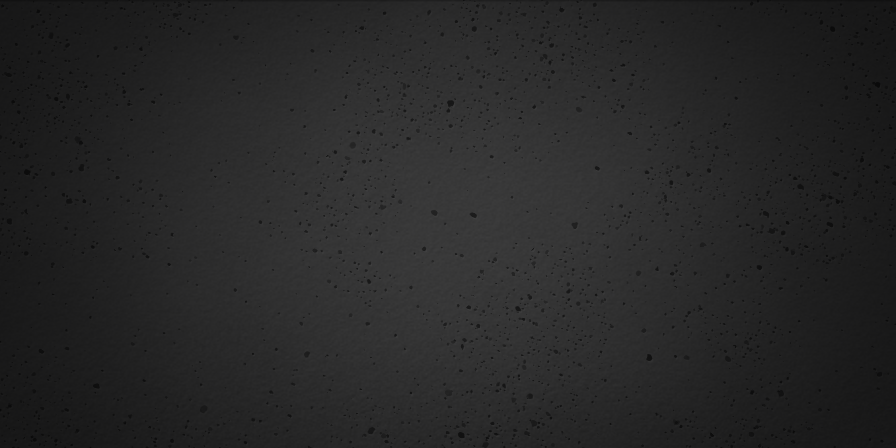
Give the GLSL for this texture, as a WebGL 1 fragment shader.

```glsl
precision highp float;
// Dark concrete wall: a broad elliptical vignette over a finely embossed grain,
// with soft mottling and clustered irregular pits. Value noise supplies the grain
// and stains; jittered cells at three sizes supply the pits.

uniform vec2 u_resolution;

const vec3 CENTRE_COLOUR = vec3(0.216, 0.216, 0.217);
const vec3 EDGE_COLOUR = vec3(0.090, 0.090, 0.091);
const vec2 VIGNETTE_SHAPE = vec2(1.0, 0.65);
const float VIGNETTE_START = 0.10;
const float VIGNETTE_END = 1.20;
const vec2 LIGHT_STEP = vec2(-0.0022, 0.0034);
const float GRAIN_SCALE = 105.0;
const float GRAIN_STRENGTH = 0.13;
const float SPECK_STRENGTH = 0.07;
const float MOTTLE_STRENGTH = 0.10;
const float PIT_DEPTH = 0.58;
const float RIM_STRENGTH = 0.13;
const float TOP_LINE_WIDTH = 0.006;

float hash(vec2 p) {
  vec3 q = fract(p.xyx * 0.1031);
  q += dot(q, q.yzx + 33.33);
  return fract((q.x + q.y) * q.z);
}

float noise(vec2 p) {
  vec2 cell = floor(p);
  vec2 f = fract(p);
  f = f * f * (3.0 - 2.0 * f);
  float low = mix(hash(cell), hash(cell + vec2(1.0, 0.0)), f.x);
  float high = mix(hash(cell + vec2(0.0, 1.0)), hash(cell + 1.0), f.x);
  return mix(low, high, f.y);
}

float fbm(vec2 p) {
  float sum = 0.0;
  float weight = 0.5;
  for (int i = 0; i < 4; i++) {
    sum += weight * noise(p);
    p = mat2(1.6, 1.2, -1.2, 1.6) * p + 17.3;
    weight *= 0.5;
  }
  return sum / 0.9375;
}

// Grain height, slightly stretched sideways.
float grainHeight(vec2 p) {
  vec2 q = p * GRAIN_SCALE * vec2(0.85, 1.1);
  return 0.6 * noise(q) + 0.4 * noise(q * 2.1 + 41.0);
}

// One layer of sparse pits; density is the chance that a cell holds one.
float pitLayer(vec2 p, float scale, float density, float seed) {
  vec2 q = mat2(0.94, 0.34, -0.34, 0.94) * p * scale + seed;
  vec2 cell = floor(q);
  vec2 jitter = vec2(hash(cell + 5.7), hash(cell + 19.1));
  vec2 offset = fract(q) - mix(vec2(0.33), vec2(0.67), jitter);
  float squash = mix(0.8, 1.5, hash(cell + 31.9));
  float dist = length(offset * vec2(1.0, squash));
  dist += 0.16 * (noise(q * 4.5) - 0.5);
  float radius = mix(0.08, 0.27, hash(cell + 47.3));
  float soft = 0.7 * scale / u_resolution.y;
  float present = step(hash(cell + 73.7), density);
  float depth = mix(0.45, 1.0, hash(cell + 91.3));
  return present * depth * (1.0 - smoothstep(radius - soft, radius + soft, dist));
}

float pits(vec2 p, float cluster) {
  float result = 0.0;
  float scale = 36.0;
  float density = 0.015 + 0.12 * cluster;
  for (int i = 0; i < 3; i++) {
    result = max(result, pitLayer(p, scale, density, 23.0 * float(i) + 7.0));
    scale *= 1.6;
    density *= 1.55;
  }
  return result;
}

void main() {
  vec2 uv = gl_FragCoord.xy / u_resolution;
  vec2 p = gl_FragCoord.xy / u_resolution.y;

  // Broad light falloff
  float radius = length((uv * 2.0 - 1.0) * VIGNETTE_SHAPE);
  float falloff = smoothstep(VIGNETTE_START, VIGNETTE_END, radius);
  vec3 colour = mix(CENTRE_COLOUR, EDGE_COLOUR, falloff);

  // Stains and embossed grain, rougher toward the bottom
  float stain = fbm(p * 5.0 + 3.0) - 0.5;
  float relief = grainHeight(p) - grainHeight(p + LIGHT_STEP);
  float speck = noise(p * 230.0 + 11.0) - 0.5;
  float roughness = mix(1.35, 0.9, smoothstep(0.0, 0.4, uv.y));
  float shade = 1.0 + MOTTLE_STRENGTH * stain;
  shade += roughness * (GRAIN_STRENGTH * relief + SPECK_STRENGTH * speck);

  // Clustered pits with a faint lit rim
  float cluster = smoothstep(0.48, 0.72, fbm(p * 3.6 + 29.0));
  float pit = pits(p, cluster);
  float rim = max(pits(p + LIGHT_STEP, cluster) - pit, 0.0);
  shade *= 1.0 - PIT_DEPTH * pit;
  shade += RIM_STRENGTH * rim;

  // Thin dark line along the top
  shade *= mix(0.75, 1.0, smoothstep(0.0, TOP_LINE_WIDTH, 1.0 - uv.y));

  gl_FragColor = vec4(clamp(colour * shade, 0.0, 1.0), 1.0);
}
```
